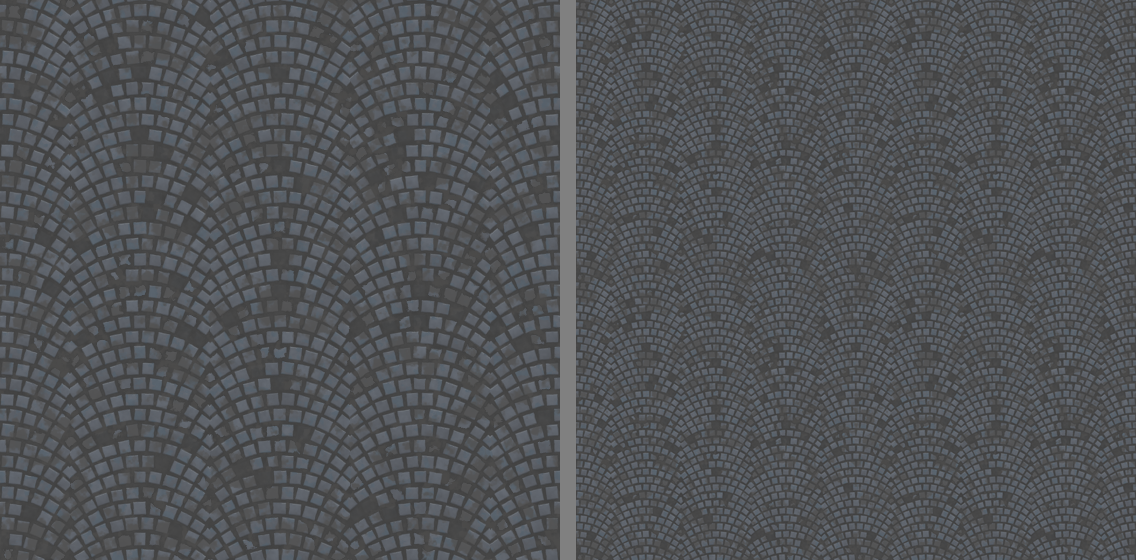
Left: one tile. Right: repeated 2 by 2.
Give the GLSL for this texture, as a Shadertoy shader.

```glsl
const float COLUMNS = 4.0;          // arches across
const float ROWS = 36.0;            // courses of stones up the canvas
const float STONES = 10.0;          // stones along one arch
const float RADIUS = 0.186;         // arch radius
const float ROW_SHIFT = 0.33;       // vertical phase of the courses, in rows
const vec2 FILL = vec2(0.385, 0.385); // stone half size as a share of its cell
const float CORNER = 0.0012;
const float RIM_WIDTH = 0.0026;
const float MISSING = 0.045;        // share of lost stones
const vec3 MORTAR = vec3(0.268, 0.268, 0.268);
const vec3 DIRT = vec3(0.315, 0.31, 0.305);
const vec3 STONE_DARK = vec3(0.345, 0.358, 0.382);
const vec3 STONE_LIGHT = vec3(0.392, 0.414, 0.447);
const vec3 STONE_BLUE = vec3(0.33, 0.385, 0.43);
const vec3 RIM = vec3(0.50, 0.52, 0.54);

float hash(vec2 p) {
    vec3 q = fract(vec3(p.xyx) * 0.1031);
    q += dot(q, q.yzx + 33.33);
    return fract((q.x + q.y) * q.z);
}

// Value noise that wraps after a whole number of cells
float noise(vec2 uv, float cells) {
    vec2 p = uv * cells, i = floor(p), f = fract(p);
    f = f * f * (3.0 - 2.0 * f);
    vec2 a = mod(i, cells), b = mod(i + 1.0, cells);
    return mix(mix(hash(a), hash(vec2(b.x, a.y)), f.x),
               mix(hash(vec2(a.x, b.y)), hash(b), f.x), f.y);
}

float fbm(vec2 uv, float cells) {
    float sum = 0.0, gain = 0.5;
    for (int i = 0; i < 4; i++) {
        sum += gain * noise(uv, cells);
        cells *= 2.0;
        gain *= 0.5;
    }
    return sum / 0.9375;
}

float boxDistance(vec2 p, vec2 halfSize) {
    vec2 d = abs(p) - halfSize + CORNER;
    return length(max(d, 0.0)) + min(max(d.x, d.y), 0.0) - CORNER;
}

// Nearest stone: distance, local position, half size and wrapped identity
float nearestStone(vec2 uv, out vec2 local, out vec2 halfSize, out vec2 id) {
    float column = floor(uv.x * COLUMNS + 0.5);
    float x = uv.x - column / COLUMNS;
    float stepAngle = asin(0.5 / COLUMNS / RADIUS) / (0.5 * STONES);
    float drop = RADIUS - sqrt(RADIUS * RADIUS - x * x);
    float baseRow = floor((uv.y + drop) * ROWS - ROW_SHIFT + 0.5);
    float along = asin(x / RADIUS) / stepAngle;
    float best = 1.0;
    local = vec2(0.0);
    halfSize = vec2(0.01);
    id = vec2(0.0);
    for (int j = -1; j <= 1; j++) {
        float row = baseRow + float(j);
        float offset = 0.5 * (1.0 - mod(row, 2.0)); // alternate courses break joint
        float baseStone = floor(along - offset + 0.5) + offset;
        for (int i = -1; i <= 1; i++) {
            float stone = baseStone + float(i);
            if (abs(stone) > 0.5 * STONES + 0.1) continue;
            vec2 key = vec2(mod(column * STONES + stone - offset, COLUMNS * STONES), mod(row, ROWS));
            float angle = stone * stepAngle;
            vec2 center = vec2(RADIUS * sin(angle), (row + ROW_SHIFT) / ROWS - RADIUS * (1.0 - cos(angle)));
            vec2 jitter = vec2(hash(key + 11.0), hash(key + 23.0)) - 0.5;
            float turn = angle + 0.12 * (hash(key + 37.0) - 0.5);
            vec2 p = vec2(x, uv.y) - center - 0.0016 * jitter;
            p = vec2(p.x * cos(turn) - p.y * sin(turn), p.x * sin(turn) + p.y * cos(turn));
            vec2 size = FILL * vec2(RADIUS * stepAngle, cos(angle) / ROWS);
            size *= 1.0 + 0.16 * (vec2(hash(key + 41.0), hash(key + 53.0)) - 0.5);
            float d = boxDistance(p, size);
            if (d < best) {
                best = d;
                local = p;
                halfSize = size;
                id = key;
            }
        }
    }
    return best;
}

void mainImage(out vec4 fragColor, in vec2 fragCoord) {
    vec2 uv = fragCoord / iResolution.xy;
    float soft = max(1.0 / iResolution.y, 0.0009);
    vec2 local, halfSize, id;
    float d = nearestStone(uv, local, halfSize, id);
    float grain = fbm(uv, 150.0), patches = fbm(uv, 34.0), cloud = fbm(uv + 0.37, 60.0);

    // Chipped edges and lost stones
    float wear = smoothstep(0.7, 1.0, hash(id + 71.0));
    float lost = step(1.0 - MISSING, hash(id + 83.0));
    d += 0.0022 * (grain - 0.5) + 0.03 * wear * max(cloud - 0.45, 0.0);
    float cover = smoothstep(soft, -soft, d) * (1.0 - 0.9 * lost);

    // Mortar, darker beside the stones
    vec3 color = MORTAR + 0.03 * (grain - 0.5) + 0.03 * (patches - 0.5);
    color *= 1.0 - 0.06 * smoothstep(0.003, 0.0, d) * (1.0 - lost);
    color = mix(color, DIRT, 0.5 * smoothstep(0.56, 0.72, cloud));

    // Stone face with uneven glaze
    float tone = 0.2 + 0.6 * hash(id + 5.0) + 0.9 * (cloud - 0.5) + 0.2 * local.y / halfSize.y;
    vec3 face = mix(STONE_DARK, STONE_LIGHT, clamp(tone, 0.0, 1.0));
    face = mix(face, STONE_BLUE, 0.6 * smoothstep(0.54, 0.72, fbm(uv + 0.71, 70.0)));
    face += 0.03 * (grain - 0.5);

    // Lit outer rim and shaded inner rim
    float lit = smoothstep(RIM_WIDTH, 0.0, abs(halfSize.y - local.y - 0.0008));
    float shade = smoothstep(RIM_WIDTH, 0.0, halfSize.y + local.y);
    face = mix(face, RIM, lit * (0.2 + 0.45 * hash(id + 61.0)) * smoothstep(0.3, 0.6, grain));
    face *= 1.0 - 0.1 * shade;

    // Grime lying over some stones
    float grime = smoothstep(0.55, 0.72, patches + 0.22 * wear + 0.15 * (grain - 0.5));
    face = mix(face, DIRT, 0.75 * grime);
    fragColor = vec4(mix(color, face, cover), 1.0);
}
```
